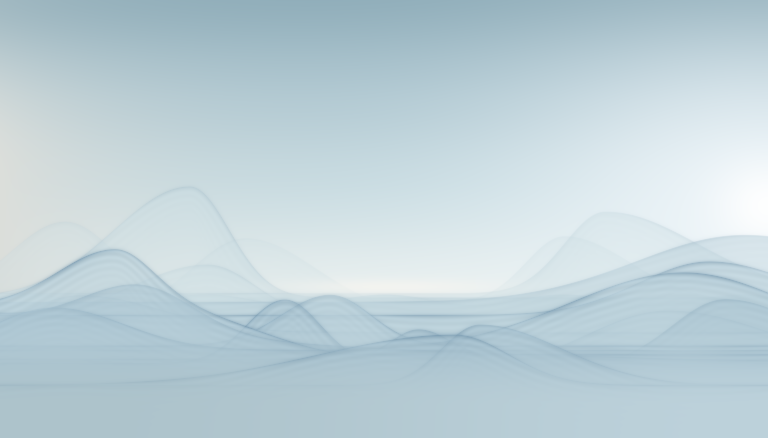
Give the GLSL for this background, as a Shadertoy shader.

```glsl
// Height of a lopsided hill: widths are its left and right spread
float hill(float x, vec2 peak, vec2 widths, float base) {
    float t = (x - peak.x) / (x < peak.x ? widths.x : widths.y);
    return base + (peak.y - base) * exp(-t * t);
}

// Lay a translucent sheet below a crest, with a thin inked rim
vec3 veil(vec3 col, vec2 p, float crest, vec3 tint, float opacity, float ink) {
    float slope = dFdx(crest) * iResolution.y;
    float depth = (crest - p.y) / sqrt(1.0 + slope * slope);
    float pixel = 1.0 / iResolution.y;
    float body = smoothstep(-pixel, pixel, depth);
    float fade = mix(0.45, 1.0, exp(-max(depth, 0.0) * 7.0));
    col = mix(col, tint, body * opacity * fade);

    // Fine threads follow the crest and vanish downhill
    float threads = sin(depth * 380.0 + 3.0 * sin(p.x * 19.0));
    col += 0.05 * ink * threads * body * exp(-max(depth, 0.0) * 28.0);

    float rim = exp(-abs(depth) * 330.0) + 0.3 * body * exp(-max(depth, 0.0) * 55.0);
    float pressure = 0.75 + 0.25 * sin(p.x * 31.0 + crest * 12.0);
    return mix(col, vec3(0.36, 0.51, 0.62), clamp(rim * ink * pressure, 0.0, 1.0));
}

vec3 skyColor(vec2 p) {
    vec3 sky = mix(vec3(0.91, 0.94, 0.94), vec3(0.78, 0.86, 0.885), smoothstep(0.32, 0.60, p.y));
    sky = mix(sky, vec3(0.67, 0.77, 0.81), smoothstep(0.52, 0.84, p.y));
    sky = mix(sky, vec3(0.55, 0.67, 0.72), smoothstep(0.76, 1.04, p.y));

    // Warm pale left side and bright right side
    float left = exp(-p.x * 5.5) * (1.0 - 0.75 * smoothstep(0.6, 1.0, p.y));
    sky = mix(sky, vec3(0.86, 0.87, 0.855), left);
    vec2 toSun = (p - vec2(1.0, 0.54)) / vec2(0.34, 0.38);
    sky = mix(sky, vec3(0.94, 0.965, 0.98), 0.92 * exp(-dot(toSun, toSun)));
    vec2 toCore = (p - vec2(1.0, 0.53)) / vec2(0.065, 0.10);
    return mix(sky, vec3(1.0), 0.9 * exp(-dot(toCore, toCore)));
}

void mainImage(out vec4 fragColor, in vec2 fragCoord) {
    vec2 p = fragCoord / iResolution.xy;
    float x = p.x;
    vec3 paleBlue = vec3(0.80, 0.87, 0.89);
    vec3 mistBlue = vec3(0.72, 0.81, 0.85);
    vec3 deepBlue = vec3(0.65, 0.755, 0.81);
    vec3 col = skyColor(p);

    // Distant hills
    col = veil(col, p, hill(x, vec2(0.085, 0.493), vec2(0.10, 0.09), 0.32), paleBlue, 0.30, 0.05);
    col = veil(col, p, hill(x, vec2(0.247, 0.573), vec2(0.14, 0.073), 0.32), paleBlue, 0.55, 0.13);
    col = veil(col, p, hill(x, vec2(0.32, 0.455), vec2(0.10, 0.13), 0.28), paleBlue, 0.22, 0.03);
    col = veil(col, p, hill(x, vec2(0.27, 0.395), vec2(0.14, 0.09), 0.27), paleBlue, 0.45, 0.08);
    col = veil(col, p, hill(x, vec2(0.788, 0.516), vec2(0.075, 0.17), 0.33), paleBlue, 0.40, 0.07);
    col = veil(col, p, hill(x, vec2(0.735, 0.46), vec2(0.07, 0.12), 0.31), paleBlue, 0.25, 0.03);

    // Light along the horizon
    vec2 toHorizon = (p - vec2(0.51, 0.345)) / vec2(0.13, 0.018);
    col = mix(col, vec3(0.97, 0.96, 0.94), 0.7 * exp(-dot(toHorizon, toHorizon)));
    col = veil(col, p, 0.315 + 0.012 * sin(x * 27.0 + 0.6), paleBlue, 0.55, 0.04);

    // Right hills
    col = veil(col, p, hill(x, vec2(0.97, 0.463), vec2(0.20, 0.22), 0.31), mistBlue, 0.50, 0.12);
    col = veil(col, p, hill(x, vec2(0.924, 0.402), vec2(0.13, 0.16), 0.28), mistBlue, 0.45, 0.35);
    col = veil(col, p, hill(x, vec2(0.89, 0.377), vec2(0.21, 0.20), 0.20), mistBlue, 0.60, 0.42);
    col = veil(col, p, hill(x, vec2(0.87, 0.29), vec2(0.15, 0.20), 0.15), mistBlue, 0.35, 0.08);
    col = veil(col, p, hill(x, vec2(0.945, 0.316), vec2(0.10, 0.15), 0.16), deepBlue, 0.45, 0.15);

    // Centre humps
    col = veil(col, p, hill(x, vec2(0.43, 0.326), vec2(0.09, 0.075), 0.21), mistBlue, 0.65, 0.32);
    col = veil(col, p, hill(x, vec2(0.371, 0.315), vec2(0.07, 0.065), 0.17), deepBlue, 0.40, 0.35);
    col = veil(col, p, hill(x, vec2(0.545, 0.247), vec2(0.05, 0.06), 0.18), deepBlue, 0.45, 0.25);

    // Left hills, the first with a long tail toward the centre
    float tail = mix(0.30, 0.19, smoothstep(0.20, 0.47, x));
    col = veil(col, p, hill(x, vec2(0.15, 0.43), vec2(0.105, 0.07), tail), mistBlue, 0.62, 0.48);
    col = veil(col, p, hill(x, vec2(0.105, 0.325), vec2(0.10, 0.15), 0.24), mistBlue, 0.25, 0.06);
    col = veil(col, p, hill(x, vec2(0.175, 0.35), vec2(0.11, 0.10), 0.16 + 0.12 * exp(-x * 2.0)), deepBlue, 0.38, 0.18);
    col = veil(col, p, hill(x, vec2(0.07, 0.297), vec2(0.11, 0.13), 0.20), deepBlue, 0.35, 0.16);

    // Front folds
    col = veil(col, p, hill(x, vec2(0.625, 0.258), vec2(0.07, 0.15), 0.12), deepBlue, 0.55, 0.32);
    col = veil(col, p, hill(x, vec2(0.592, 0.235), vec2(0.25, 0.10), 0.12), deepBlue, 0.55, 0.45);

    // Mist at the foot
    vec3 mist = mix(vec3(0.68, 0.765, 0.795), vec3(0.745, 0.825, 0.86), smoothstep(0.1, 1.0, x));
    col = mix(col, mist, 0.92 * (1.0 - smoothstep(0.07, 0.26, p.y)));

    fragColor = vec4(clamp(col, 0.0, 1.0), 1.0);
}
```
